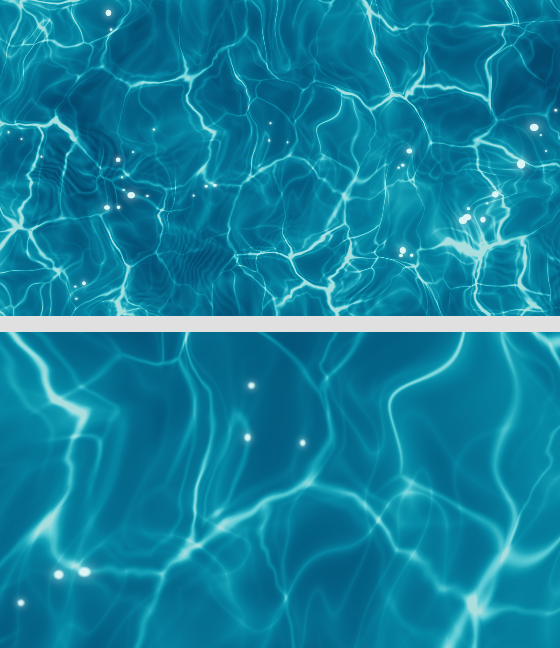
Top, the full canvas; bottom, a detail of the centre.
Reproduce this texture procedurally as a Shadertoy shader.

```glsl
// Sunlit pool water: a web of bright caustic lines over rippling teal depths.

#define CELLS vec2(5.2, 4.1)   // caustic cells per canvas height
#define LINE_WIDTH 0.017       // half width of a caustic line, in cells
#define LINE_LIGHT 3.3
#define HALO_LIGHT 1.25
#define VEIL_LIGHT 1.35
#define WISP_LIGHT 1.9
#define FILAMENT_LIGHT 2.2
#define RIPPLE_LIGHT 0.5
#define DEPTH_CONTRAST 2.3
#define BASE_LIGHT 0.0
#define GLINT_GROUPS 14
#define EDDIES 5

// Water colours from deep shade to full sunlight
const vec3 WATER[7] = vec3[7](
    vec3(0.01, 0.29, 0.43), vec3(0.01, 0.37, 0.51), vec3(0.02, 0.45, 0.58),
    vec3(0.02, 0.54, 0.65), vec3(0.09, 0.64, 0.72), vec3(0.36, 0.80, 0.84),
    vec3(0.66, 0.87, 0.87));
const vec3 GLINT_COLOUR = vec3(0.86, 0.96, 0.96);

vec2 hash2(vec2 p) {
    vec3 q = fract(p.xyx * vec3(0.1031, 0.1030, 0.0973));
    q += dot(q, q.yzx + 33.33);
    return fract((q.xx + q.yz) * q.zy);
}

float cornerSlope(vec2 cell, vec2 offset) {
    float angle = 6.2832 * hash2(cell + 71.0).x;
    return dot(vec2(cos(angle), sin(angle)), offset);
}

float gradientNoise(vec2 p) {
    vec2 i = floor(p), f = p - i;
    vec2 u = f * f * f * (f * (f * 6.0 - 15.0) + 10.0);
    vec2 e = vec2(1.0, 0.0);
    return mix(mix(cornerSlope(i, f), cornerSlope(i + e.xy, f - e.xy), u.x),
               mix(cornerSlope(i + e.yx, f - e.yx), cornerSlope(i + 1.0, f - 1.0), u.x), u.y);
}

vec2 noise2(vec2 p) {
    return vec2(gradientNoise(p), gradientNoise(p + vec2(37.2, 91.7)));
}

float ridge(vec2 p, float sharpness) {
    return pow(max(1.0 - 2.0 * abs(gradientNoise(p)), 0.0), sharpness);
}

// x: distance to the cell border, y: second minus nearest, z: third minus nearest
vec3 cellWeb(vec2 p) {
    vec2 home = floor(p), a = vec2(0.0), b = a, c = a;
    vec3 dist = vec3(9.0);
    for (int y = -2; y <= 2; y++)
    for (int x = -2; x <= 2; x++) {
        vec2 cell = home + vec2(x, y);
        vec2 site = cell + 0.5 + 0.95 * (hash2(cell + 19.0) - 0.5);
        float d = length(site - p);
        if (d < dist.x) { dist = vec3(d, dist.xy); c = b; b = a; a = site; }
        else if (d < dist.y) { dist = vec3(dist.x, d, dist.y); c = b; b = site; }
        else if (d < dist.z) { dist.z = d; c = site; }
    }
    vec2 borders = (dist.yz * dist.yz - dist.x * dist.x) / (2.0 * vec2(length(b - a), length(c - a)));
    return vec3(min(borders.x, borders.y), dist.yz - dist.x);
}

float bell(float x) { return exp(-x * x); }

void mainImage(out vec4 fragColor, in vec2 fragCoord) {
    vec2 p = fragCoord / iResolution.y;
    float aspect = iResolution.x / iResolution.y;
    float pixel = 1.0 / iResolution.y;

    // Bend the surface at several scales
    vec2 bent = p + 0.10 * noise2(p * 2.6);
    bent += 0.042 * noise2(bent * 8.0 + 5.0);
    vec2 fine = bent + 0.015 * noise2(bent * 22.0);
    fine += 0.004 * noise2(bent * 55.0 + 9.0);
    vec2 folded = bent + 0.09 * noise2(bent * 5.0 + 60.0);
    folded += 0.028 * noise2(folded * 13.0 + 17.0);

    // Depth shading, soft veils and thin wisps of light
    float light = BASE_LIGHT + DEPTH_CONTRAST * gradientNoise(p * 2.0 + 11.0);
    light += 0.9 * gradientNoise(bent * 6.0 + 31.0) + 0.5 * gradientNoise(folded * 24.0 + 3.0);
    light += VEIL_LIGHT * (ridge(folded * vec2(5.0, 3.4), 3.5) + 0.5 * ridge(folded * vec2(12.0, 8.0) + 8.0, 4.0));
    float wispy = smoothstep(-0.25, 0.35, gradientNoise(bent * 3.5 + 52.0));
    light += WISP_LIGHT * wispy * ridge(folded * vec2(7.5, 4.5) + 25.0, 16.0);
    light += 0.5 * WISP_LIGHT * wispy * ridge(folded * vec2(16.0, 10.0) + 64.0, 9.0);

    // Main caustic web, swelling where lines meet, with a fainter side strand
    vec3 web = cellWeb(fine * CELLS + 3.0);
    float strength = smoothstep(-0.30, 0.35, gradientNoise(p * 3.6 + 23.0));
    float node = exp(-web.z / 0.09);
    float width = LINE_WIDTH * (0.5 + 0.8 * strength + 2.0 * node);
    width = max(width, 0.7 * pixel * CELLS.y);
    light += HALO_LIGHT * exp(-web.y / 0.18) * (0.4 + 0.6 * strength);
    light += LINE_LIGHT * bell(web.x / width) * (0.3 + 0.7 * max(strength, node));
    float strandGap = 0.075 + 0.12 * gradientNoise(bent * 7.0 + 90.0);
    light += 1.3 * bell((web.x - strandGap) / 0.016) * strength;

    // Finer, broken filaments
    vec3 threads = cellWeb(folded * CELLS * 1.6 + 47.0);
    float broken = smoothstep(-0.15, 0.35, gradientNoise(p * 4.0 + 83.0));
    light += FILAMENT_LIGHT * broken * (bell(threads.x / 0.025) + 0.25 * exp(-threads.y / 0.15));

    // Patches of tight ripples, mostly low on the canvas
    float patches = smoothstep(0.12, 0.42, gradientNoise(p * 3.0 + 40.0) + 0.3 * (0.5 - p.y));
    light += RIPPLE_LIGHT * patches * sin(100.0 * gradientNoise(fine * 3.0 + 15.0));

    // Small oval eddies
    for (int i = 0; i < EDDIES; i++) {
        vec2 centre = hash2(vec2(i, 5)) * vec2(aspect, 1.0);
        vec2 q = (fine - centre) * vec2(1.9, 1.0);
        light += 1.7 * bell((length(q) - 0.036) / 0.008) * (0.6 + 0.4 * sin(atan(q.y, q.x) + float(i)));
    }

    vec3 colour = WATER[0];
    for (int i = 1; i < 7; i++)
        colour = mix(colour, WATER[i], clamp(light + 2.0 - float(i), 0.0, 1.0));

    // Clusters of round sun glints
    float glint = 0.0;
    for (int i = 0; i < GLINT_GROUPS; i++) {
        vec2 centre = hash2(vec2(i, 29)) * vec2(aspect, 1.0);
        for (int j = 0; j < 3; j++) {
            vec2 r = hash2(vec2(i * 3 + j, 53));
            vec2 spot = centre + 0.12 * (hash2(vec2(i * 3 + j, 67)) - 0.5);
            float radius = mix(0.003, 0.015, r.x * r.x * r.x);
            float d = length((p - spot) * vec2(0.75 + 0.4 * r.y, 1.0));
            float disc = 1.0 - smoothstep(radius - 0.002, radius + 0.003, d);
            glint = max(glint, max(disc, 0.35 * bell(d / (2.0 * radius))));
        }
    }
    fragColor = vec4(mix(colour, GLINT_COLOUR, glint), 1.0);
}
```
